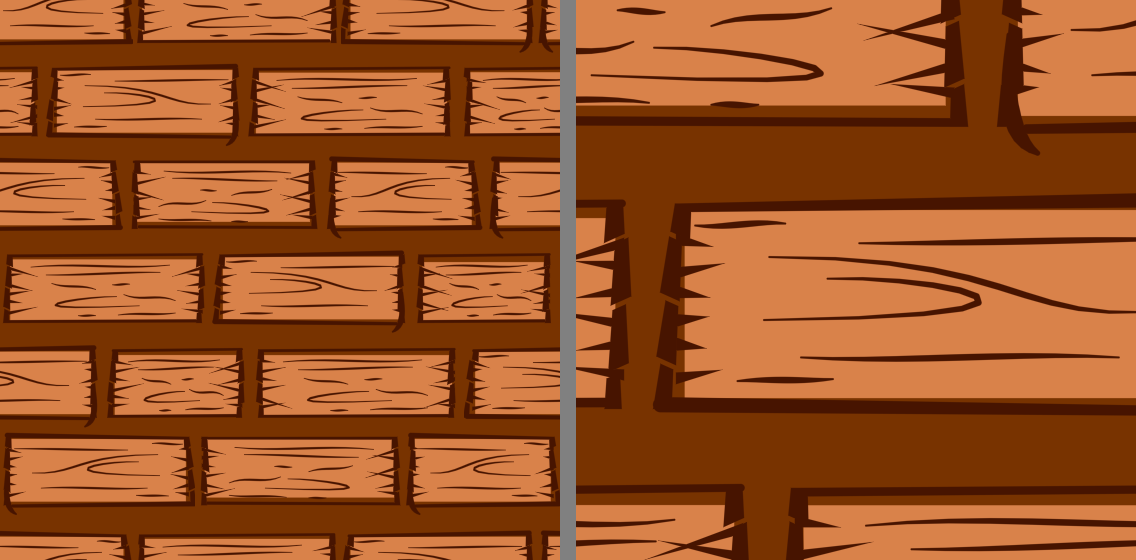
Left: the whole. Right: its middle third, enlarged.
A WebGL 2 fragment shader for this pattern:

```glsl
#version 300 es
precision highp float;

uniform vec2 u_resolution;
out vec4 outColor;

const vec3 WOOD = vec3(0.85, 0.51, 0.29);
const vec3 GROUND = vec3(0.47, 0.20, 0.0);
const vec3 INK = vec3(0.28, 0.08, 0.0);

// Lengths are in drawing units, SPAN of them across the canvas
const float SPAN = 768.0;
const int ROWS = 6;
const float PITCH = SPAN / float(ROWS);
const float FIRST_CENTRE = 12.0;
const float HEIGHT = 90.0;
const float MEDIUM = 242.0;
const float SHORT_SWIRL = 189.0;
const float SHORT_SPLIT = 171.0;
const float GRAIN = 1.5;
const float BLOCKS = 3.0;
const float PI = 3.14159;

// Per row: first plank start, long plank width, medium leads, short one is swirled
const vec4 LAYOUT[ROWS] = vec4[ROWS](
    vec4(195, 260, 0, 1), vec4(78, 262, 1, 0), vec4(680, 238, 1, 1),
    vec4(14, 260, 0, 0), vec4(360, 260, 0, 0), vec4(13, 260, 1, 1));
const float ROW_DROP[ROWS] = float[ROWS](0.0, 0.0, -1.0, 0.0, 2.0, -6.0);

float hash(vec2 p) {
    return fract(sin(dot(p, vec2(127.1, 311.7))) * 43758.5453);
}

// Tapered cubic stroke; control points are fractions of the plank size
float curve(vec2 p, vec2 size, vec2 a, vec2 b, vec2 c, vec2 d, float r) {
    float best = 1e3;
    vec2 from = a * size;
    for (int i = 1; i <= 10; i++) {
        float t = float(i) / 10.0, u = 1.0 - t;
        vec2 to = (u*u*u*a + 3.0*u*u*t*b + 3.0*u*t*t*c + t*t*t*d) * size;
        vec2 s = to - from;
        float h = clamp(dot(p - from, s) / dot(s, s), 0.0, 1.0);
        float along = (float(i) - 1.0 + h) / 10.0;
        best = min(best, length(p - from - s * h) - r * (0.3 + 0.7 * sin(PI * along)));
        from = to;
    }
    return best;
}

float line(vec2 p, vec2 size, vec2 a, vec2 b, float wave) {
    vec2 bend = vec2(0.0, wave);
    return curve(p, size, a, mix(a, b, 0.33) + bend, mix(a, b, 0.67) - bend, b, GRAIN);
}

// Straight outline whose half width goes from r.x to r.y
float edge(vec2 p, vec2 a, vec2 b, vec2 r) {
    vec2 s = b - a;
    float h = clamp(dot(p - a, s) / dot(s, s), 0.0, 1.0);
    return length(p - a - s * h) - mix(r.x, r.y, h);
}

float swirlGrain(vec2 p, vec2 s) {
    float d = curve(p, s, vec2(0.16, 0.25), vec2(0.62, 0.25), vec2(0.62, 0.56), vec2(0.87, 0.53), GRAIN);
    d = min(d, curve(p, s, vec2(0.27, 0.36), vec2(0.48, 0.34), vec2(0.85, 0.55), vec2(0.15, 0.57), GRAIN));
    d = min(d, line(p, s, vec2(0.02, 0.09), vec2(0.19, 0.08), 0.02));
    d = min(d, line(p, s, vec2(0.33, 0.18), vec2(0.97, 0.16), 0.01));
    d = min(d, line(p, s, vec2(0.22, 0.76), vec2(0.82, 0.76), 0.03));
    return min(d, line(p, s, vec2(0.10, 0.88), vec2(0.28, 0.87), -0.01));
}

float splitGrain(vec2 p, vec2 s) {
    float d = curve(p, s, vec2(0.56, 0.62), vec2(0.38, 0.61), vec2(-0.12, 0.86), vec2(0.68, 0.76), GRAIN);
    d = min(d, line(p, s, vec2(0.11, 0.17), vec2(0.84, 0.14), -0.06));
    d = min(d, line(p, s, vec2(0.19, 0.29), vec2(0.79, 0.25), 0.02));
    d = min(d, line(p, s, vec2(0.22, 0.42), vec2(0.45, 0.51), 0.05));
    d = min(d, line(p, s, vec2(0.54, 0.44), vec2(0.63, 0.43), 0.01));
    d = min(d, line(p, s, vec2(0.60, 0.59), vec2(0.87, 0.68), 0.08));
    d = min(d, line(p, s, vec2(0.57, 0.90), vec2(0.87, 0.87), -0.03));
    return min(d, line(p, s, vec2(0.36, 0.91), vec2(0.45, 0.91), 0.01));
}

// Plank end, q.x pointing inwards: stepped blocks, slits and splinters
float brokenEnd(vec2 q, float lean, float reach, float key) {
    float v = q.y / HEIGHT;
    float step3 = v * BLOCKS + 0.5 - q.x * 0.015;
    float f = fract(step3);
    float shift = (hash(vec2(floor(step3), key)) - 0.5) * 5.0;
    float d = abs(q.x + 1.0 + lean * v - shift) - (3.0 + 1.8 * f);
    d = max(d, (abs(f - 0.5) - 0.46) * HEIGHT / BLOCKS);
    d = max(d, abs(q.y - 0.5 * HEIGHT) - 0.5 * HEIGHT - 2.0);
    for (int i = 0; i < 6; i++) {
        float rnd = hash(vec2(float(i) + 7.0, key));
        float len = reach * (0.35 + 0.65 * rnd);
        float y = HEIGHT * (0.15 + 0.135 * float(i) + 0.05 * rnd);
        float slope = (mod(float(i), 2.0) < 0.5 ? 0.22 : -0.16) * (0.5 + rnd);
        float spike = abs(q.y - y - slope * q.x) - 2.2 * (1.0 - q.x / len);
        d = min(d, max(spike, max(q.x - len, -q.x - 4.0)));
    }
    return d;
}

void main() {
    vec2 pos = gl_FragCoord.xy / u_resolution * SPAN;
    float aa = 0.75 * SPAN / min(u_resolution.x, u_resolution.y);
    float down = mod(SPAN - pos.y - FIRST_CENTRE + 0.5 * PITCH, SPAN);
    int row = min(int(down / PITCH), ROWS - 1);
    float y = down - (float(row) + 0.5) * PITCH + 0.5 * HEIGHT - ROW_DROP[row];

    // Find the plank of this row, wrapping sideways
    vec4 layout_ = LAYOUT[row];
    bool mediumLeads = layout_.z > 0.5, shortSwirl = layout_.w > 0.5;
    float shortWidth = shortSwirl ? SHORT_SWIRL : SHORT_SPLIT;
    float gap = (SPAN - layout_.y - MEDIUM - shortWidth) / 3.0;
    float x = mod(pos.x - layout_.x + 0.5 * gap, SPAN) - 0.5 * gap;
    float w = 0.0;
    bool swirl = false, isShort = false;
    for (int k = 0; k < 3; k++) {
        isShort = k == 2;
        swirl = isShort ? shortSwirl : (k == 0) == mediumLeads;
        w = isShort ? shortWidth : (swirl ? MEDIUM : layout_.y);
        if (x < w + 0.5 * gap) break;
        x -= w + gap;
    }
    bool mirrored = row % 3 == 2 || (isShort && swirl);
    vec2 p = vec2(mirrored ? w - x : x, y), size = vec2(w, HEIGHT);
    float key = float(row) * 3.0 + w * 0.01;

    // Wood sits slightly off its outline
    float inset = 4.0 + 5.0 * hash(vec2(key, 3.0));
    vec2 low = vec2(0.0, swirl || mirrored ? 1.0 : inset);
    vec2 high = size - vec2(0.0, swirl ? 3.0 : (mirrored ? inset : 1.0));
    vec2 out_ = max(low - p, p - high);
    float wood = max(out_.x, out_.y);

    // Grain, ends and outline
    float ink = swirl ? swirlGrain(p, size) : splitGrain(p, size);
    float reach = swirl ? 22.0 : 42.0;
    ink = min(ink, brokenEnd(p, swirl ? 9.0 : 3.0, reach, key));
    ink = min(ink, brokenEnd(vec2(w - p.x, p.y), swirl ? 3.0 : -1.0, reach, key + 1.7));
    float lift = swirl ? -4.0 : (mirrored ? 0.0 : -2.0);
    ink = min(ink, edge(p, vec2(-2.0, 0.0), vec2(w + 3.0, lift), vec2(2.0, swirl ? 3.5 : 1.8)));
    ink = min(ink, edge(p, vec2(swirl ? -11.0 : -4.0, HEIGHT), vec2(w - 4.0, HEIGHT + (swirl ? 3.0 : -1.0)), vec2(swirl ? 3.5 : 2.0, 2.2)));
    if (swirl)
        ink = min(ink, curve(p, vec2(1.0), vec2(w + 4.0, 50.0), vec2(w + 6.0, 85.0), vec2(w + 2.0, 98.0), vec2(w - 9.0, 104.0), 4.0));

    vec3 color = mix(GROUND, WOOD, smoothstep(aa, -aa, wood));
    outColor = vec4(mix(color, INK, smoothstep(aa, -aa, ink)), 1.0);
}
```
